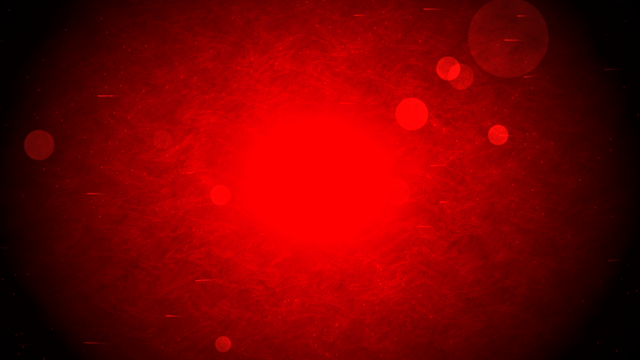
A WebGL 1 fragment shader for this background:

```glsl
precision highp float;
uniform vec2 u_resolution;

#define GLOW_CENTER vec2(-0.01, 0.0)
#define GLOW_SHAPE vec2(0.85, 1.0)
#define GLOW_PEAK 1.24
#define GLOW_FALLOFF 1.62
#define CLOUD_AMOUNT 0.20
#define GRAIN_AMOUNT 0.16
#define SCRATCH_AMOUNT 0.16
#define STREAK_CELL vec2(0.23, 0.085)
#define STREAK_AMOUNT 0.38
#define DISC_TINT vec3(1.0, 0.10, 0.07)

float hash(vec2 p) {
  return fract(sin(dot(p, vec2(127.1, 311.7))) * 4375.85);
}

vec2 hash2(vec2 p) {
  return vec2(hash(p), hash(p + 19.7));
}

// Distance to the nearest scattered cell point
float cellular(vec2 p) {
  vec2 cell = floor(p);
  float nearest = 2.0;
  for (int y = -1; y <= 1; y++) {
    for (int x = -1; x <= 1; x++) {
      vec2 id = cell + vec2(float(x), float(y));
      nearest = min(nearest, length(id + hash2(id) - p));
    }
  }
  return nearest;
}

// Layered, rotated and warped sines, roughly -1 to 1
float clouds(vec2 p) {
  float sum = 0.0;
  float weight = 0.5;
  for (int i = 0; i < 6; i++) {
    p += 0.6 * sin(p.yx * 1.3 + float(i));
    sum += weight * sin(p.x) * cos(p.y * 1.1 + 0.7);
    p = mat2(1.5, 1.1, -1.1, 1.5) * p + 2.3;
    weight *= 0.62;
  }
  return sum;
}

// Soft-edged translucent disc with a slightly brighter rim
float disc(vec2 p, vec2 center, float radius, float strength) {
  float d = length(p - center);
  float fill = 1.0 - smoothstep(radius - 0.003, radius + 0.003, d);
  return strength * fill * (0.85 + 0.15 * smoothstep(0.6, 1.0, d / radius));
}

float bokeh(vec2 p) {
  float light = disc(p, vec2(0.523, 0.396), 0.112, 0.13);
  light += disc(p, vec2(0.356, 0.310), 0.033, 0.38);
  light += disc(p, vec2(0.391, 0.287), 0.036, 0.16);
  light += disc(p, vec2(0.255, 0.183), 0.045, 0.32);
  light += disc(p, vec2(0.495, 0.125), 0.028, 0.42);
  light += disc(p, vec2(-0.780, 0.097), 0.042, 0.22);
  light += disc(p, vec2(-0.276, -0.042), 0.028, 0.36);
  light += disc(p, vec2(-0.269, -0.456), 0.022, 0.30);
  light += disc(p, vec2(-0.438, 0.113), 0.026, 0.10);
  light += disc(p, vec2(0.213, -0.032), 0.037, 0.14);
  return light;
}

// Short, nearly horizontal dashes that fade to the right
float streaks(vec2 p) {
  vec2 grid = p / STREAK_CELL;
  vec2 id = floor(grid);
  vec2 jitter = hash2(id + 4.0);
  vec2 q = (fract(grid) - vec2(0.1 + 0.4 * jitter.x, 0.2 + 0.6 * jitter.y)) * STREAK_CELL;
  q.y -= q.x * 0.12 * (jitter.x - 0.4);
  float span = 0.03 + 0.06 * jitter.y;
  float along = smoothstep(0.0, 0.008, q.x) * (1.0 - smoothstep(0.0, span, q.x));
  float across = 1.0 - smoothstep(0.0008, 0.0035, abs(q.y));
  return along * across * step(0.76, hash(id + 8.3));
}

void main() {
  vec2 p = (gl_FragCoord.xy - 0.5 * u_resolution) / u_resolution.y;

  // Wide central glow with a ragged outline
  float cloud = clouds(p * 6.0 + 1.7);
  float d = length((p - GLOW_CENTER) * GLOW_SHAPE);
  float ragged = d + 0.035 * cloud * smoothstep(0.1, 0.4, d);
  float glow = max(GLOW_PEAK - GLOW_FALLOFF * ragged, 0.0);
  glow += 0.03 * smoothstep(1.0, 0.6, d);

  // Worn surface: clouds, mottled grain and fine scratches
  float worn = smoothstep(0.12, 0.35, d);
  float detail = clouds(p * 31.0 + 5.0);
  float grain = 0.5 - cellular(p * 70.0 + 2.0 * detail);
  float scratch = pow(1.0 - abs(clouds(p * vec2(17.0, 38.0) + 9.0)), 12.0);
  float surface = CLOUD_AMOUNT * (cloud + 0.5 * detail) + GRAIN_AMOUNT * grain;
  surface += SCRATCH_AMOUNT * (scratch - 0.3);
  float red = glow * (1.0 + worn * surface);

  // Specks and lights over the surface
  float speck = 1.0 - smoothstep(0.03, 0.10, cellular(p * 24.0));
  float dust = 0.16 * speck * smoothstep(0.1, 0.5, cloud + detail);
  float dash = STREAK_AMOUNT * streaks(p) * smoothstep(0.9, 0.6, d);
  float light = (bokeh(p) * (1.0 + 0.3 * detail) + dash + dust) * worn;

  vec3 color = vec3(red, 0.0, 0.004 * red) + DISC_TINT * light;
  gl_FragColor = vec4(clamp(color, 0.0, 1.0), 1.0);
}
```
